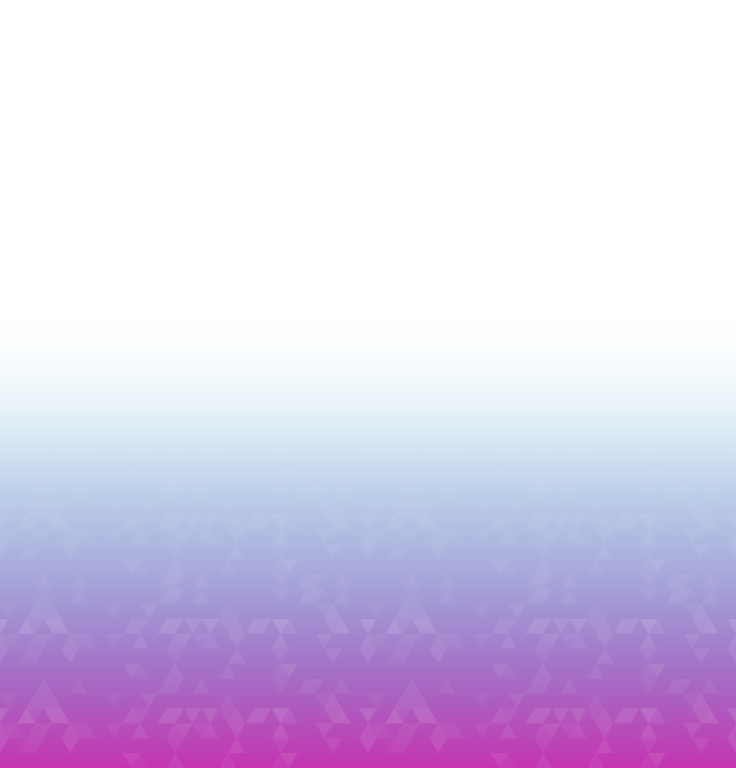
Give the GLSL for this background, as a Shadertoy shader.

```glsl
const float TILE_COLUMNS = 21.0;   // triangles per horizontal repeat
const float TILES_ACROSS = 2.0;
const float TILE_ROWS = 6.0;       // rows per vertical repeat
const float ROWS = 51.5;           // rows over the canvas height
const float SEAM_ROW = 12.0;       // the tiling slips by one row here
const float ACCENT_ROW = 3.0;      // densest, brightest row of a tile
const float ACCENT_DENSITY = 0.42;
const float BASE_DENSITY = 0.17;
const float ACCENT_OPACITY = 0.13;
const float BASE_OPACITY = 0.09;
const float FADE_START = 0.20;
const float FADE_END = 0.46;
const float GRADIENT_TOP = 0.60;
const int STOPS = 13;
const int SAMPLES = 3;             // per axis, for smooth edges

// Evenly spaced colours from the bottom edge to GRADIENT_TOP
const vec3 RAMP[STOPS] = vec3[STOPS](
    vec3(0.770, 0.200, 0.700), vec3(0.715, 0.300, 0.725),
    vec3(0.660, 0.395, 0.760), vec3(0.640, 0.480, 0.790),
    vec3(0.635, 0.570, 0.825), vec3(0.655, 0.655, 0.855),
    vec3(0.685, 0.730, 0.880), vec3(0.735, 0.800, 0.910),
    vec3(0.805, 0.870, 0.940), vec3(0.880, 0.932, 0.965),
    vec3(0.945, 0.972, 0.985), vec3(0.985, 0.993, 0.996),
    vec3(0.997, 1.000, 1.000));

float hash(vec2 p) {
    return fract(sin(dot(p, vec2(12.9898, 78.233))) * 43758.5453);
}

vec3 verticalGradient(float height) {
    float t = clamp(height / GRADIENT_TOP, 0.0, 1.0) * float(STOPS - 1);
    int i = min(int(t), STOPS - 2);
    return mix(RAMP[i], RAMP[i + 1], t - float(i));
}

// Opacity of the triangle that covers uv
float triangleOpacity(vec2 uv) {
    vec2 grid = uv * vec2(TILE_COLUMNS * TILES_ACROSS, ROWS);
    float row = floor(grid.y);
    float rise = fract(grid.y);
    row -= step(SEAM_ROW, row);

    // Alternate rows shift by half a triangle
    float x = grid.x - 0.5 * mod(row + 1.0, 2.0);
    bool pointsUp = rise < 1.0 - abs(2.0 * fract(x) - 1.0);
    float column = pointsUp ? floor(x) + 0.5 : floor(x + 0.5);

    vec2 cell = vec2(mod(column, TILE_COLUMNS), mod(row, TILE_ROWS));
    bool accent = abs(cell.y - ACCENT_ROW) < 0.5;
    float density = accent ? ACCENT_DENSITY : BASE_DENSITY;
    float opacity = accent ? ACCENT_OPACITY : BASE_OPACITY;
    float lit = step(hash(cell + 3.7), density);
    return lit * opacity * mix(0.35, 1.0, hash(cell + 19.3));
}

void mainImage(out vec4 fragColor, in vec2 fragCoord) {
    vec2 uv = fragCoord / iResolution.xy;

    // Average the triangles over a small grid inside the pixel
    float opacity = 0.0;
    for (int j = 0; j < SAMPLES; j++) {
        for (int i = 0; i < SAMPLES; i++) {
            vec2 offset = (vec2(i, j) + 0.5) / float(SAMPLES) - 0.5;
            opacity += triangleOpacity((fragCoord + offset) / iResolution.xy);
        }
    }
    opacity /= float(SAMPLES * SAMPLES);
    opacity *= 1.0 - smoothstep(FADE_START, FADE_END, uv.y);

    fragColor = vec4(mix(verticalGradient(uv.y), vec3(1.0), opacity), 1.0);
}
```
